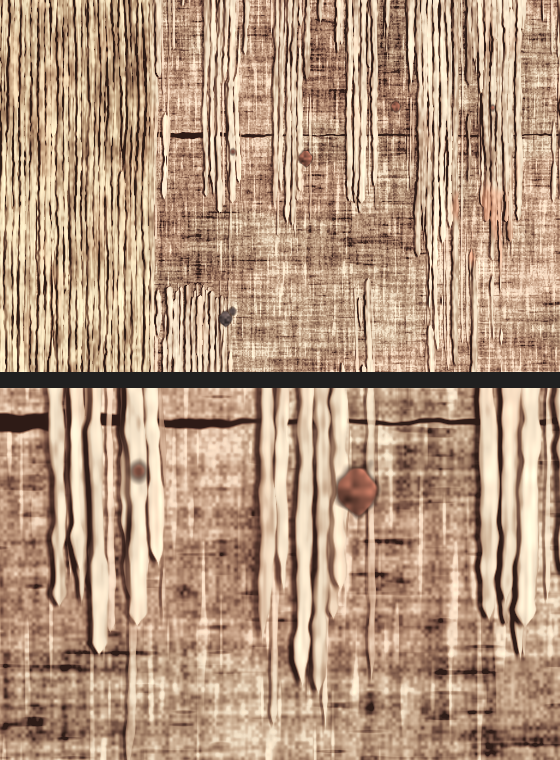
Top, the full canvas; bottom, a detail of the centre.
Reproduce this texture procedurally as a Shadertoy shader.

```glsl
// Weathered plywood: a worn brown board under torn, upright pale splinters.
// A scalar tone is built from grain, shadows and tapering strips in jittered
// columns, then sent through a wood colour ramp and tinted in patches.

const vec3 RAMP[6] = vec3[6](
    vec3(0.18, 0.11, 0.09), vec3(0.42, 0.29, 0.24), vec3(0.59, 0.45, 0.36),
    vec3(0.72, 0.59, 0.48), vec3(0.83, 0.72, 0.61), vec3(0.94, 0.87, 0.77));
const vec3 RED_PAINT = vec3(1.0, 0.74, 0.66);
const vec3 RED_BOARD = vec3(1.01, 0.97, 0.97);
const vec3 YELLOW_WOOD = vec3(1.0, 1.0, 0.95);
const vec3 CHIP_RED = vec3(0.58, 0.36, 0.29);
const vec3 CHIP_GREY = vec3(0.35, 0.30, 0.29);

const float LEFT_EDGE = 0.41;       // splinters are unbroken left of this
const float BUNDLE_START = 0.60;    // first bundle of splinters on the board
const float BUNDLE_STEP = 0.187;
const float COARSE_COLUMNS = 60.0;  // columns per canvas height
const float MIDDLE_COLUMNS = 83.0;
const float FINE_COLUMNS = 130.0;
const float CRACK_HEIGHT = 0.637;
const float MID_TONE = 0.62;
const float CONTRAST = 1.22;
const int CHIPS = 6;

float hash(vec2 p) {
    vec3 q = fract(p.xyx * 0.1031);
    q += dot(q, q.yzx + 33.33);
    return fract((q.x + q.y) * q.z);
}

float noise(vec2 p) {
    vec2 i = floor(p), f = fract(p);
    f = f * f * (3.0 - 2.0 * f);
    return mix(mix(hash(i), hash(i + vec2(1, 0)), f.x),
               mix(hash(i + vec2(0, 1)), hash(i + vec2(1, 1)), f.x), f.y);
}

// Noise centred on zero, stretched by a frequency per axis
float grain(vec2 p, float fx, float fy) {
    return noise(p * vec2(fx, fy) + fx) - 0.5;
}

// Centred noise along one column
float along(float key, float y, float freq) {
    return noise(vec2(key, y * freq + freq * 9.0)) - 0.5;
}

float bump(float x, float centre, float width) {
    float d = (x - centre) / width;
    return exp(-d * d);
}

vec3 woodRamp(float t) {
    vec3 col = RAMP[0];
    for (int k = 1; k < 6; k++)
        col = mix(col, RAMP[k], clamp(t * 5.0 - float(k - 1), 0.0, 1.0));
    return col * (1.0 + 0.3 * max(t - 1.0, 0.0));
}

// How much splintered wood is left at a place
float cover(vec2 p) {
    float bundle = 0.5 + 0.5 * cos(6.2832 * (p.x - BUNDLE_START) / BUNDLE_STEP);
    float c = bundle * (0.14 + 0.55 * smoothstep(0.25, 0.55, p.y));
    c += 0.20 * smoothstep(0.7, 1.0, p.y) + 0.42 * bump(p.x, 1.23, 0.13);
    float low = smoothstep(0.28, 0.18, p.y);
    c += low * (0.75 * bump(p.x, 0.53, 0.11) + 0.4 * bump(p.x, 0.95, 0.07));
    return c + 0.85 * smoothstep(LEFT_EDGE + 0.02, LEFT_EDGE - 0.01, p.x);
}

float boardTone(vec2 p) {
    float t = 0.58 + 0.34 * grain(p, 150.0, 10.0) + 0.34 * grain(p, 13.0, 210.0);
    t += 0.24 * grain(p, 7.0, 70.0) + 0.34 * grain(p, 4.0, 8.0);
    t += 0.34 * grain(p, 310.0, 290.0) + 0.22 * grain(p, 290.0, 40.0);
    t += 0.34 * smoothstep(0.20, 0.42, grain(p, 190.0, 18.0));
    t -= 0.26 * smoothstep(0.26, 0.45, grain(p, 30.0, 170.0));
    // horizontal split, thinning to the right
    float y = p.y - CRACK_HEIGHT - 0.005 * grain(p, 14.0, 0.0) - 0.003 * grain(p, 75.0, 0.0);
    float open = mix(0.0075, 0.0018, smoothstep(0.52, 0.8, p.x));
    open *= 0.95 + 0.5 * grain(p, 30.0, 0.0) + 0.4 * grain(p, 110.0, 0.0);
    t += 0.18 * bump(y, -0.014, 0.006);
    return mix(t, 0.0, smoothstep(open + 0.002, open - 0.001, abs(y)));
}

// Lays one set of splinters over the tone; returns (tone, splinter mask)
vec2 splinters(vec2 p, float tone, float columns, float bias) {
    float soft = max(0.07, 0.5 * columns / iResolution.y);
    float body = 0.0, shade = 0.0, lit = 0.0;
    for (int j = -1; j <= 1; j++) {
        float col = floor(p.x * columns) + float(j) + 0.5;
        float key = col - 0.5 + columns * 4.0;
        float wander = 0.4 * along(key, p.y, 7.0) + 0.16 * along(key, p.y, 38.0);
        float u = p.x * columns - col - wander - 0.35 * (hash(vec2(key, 3.0)) - 0.5);
        float left = cover(vec2(col / columns, p.y)) - bias;
        left += 0.75 * along(key, p.y, 2.6) + 0.1 * along(key, p.y, 21.0);
        float wide = 0.4 + 0.28 * along(key, p.y, 9.0) + 0.2 * along(key, p.y, 75.0);
        wide *= smoothstep(0.0, 0.07, left);
        float there = smoothstep(0.0, 0.03, left);
        float m = there * smoothstep(soft, -soft, abs(u) - wide);
        shade = max(shade, there * smoothstep(0.22, -0.05, abs(u + 0.24) - wide));
        if (m > body) {
            float side = u / max(wide, 0.05);
            lit = 0.80 + 0.3 * hash(vec2(key, 5.0)) + 0.22 * along(key, p.y, 5.0);
            lit -= 0.38 * smoothstep(0.3, 1.1, -side) + 0.16 * smoothstep(0.5, 1.1, side);
            body = m;
        }
    }
    lit += 0.4 * grain(p, 280.0, 22.0) + 0.28 * grain(p, 170.0, 85.0);
    float depth = 0.8 + 0.5 * grain(p, 50.0, 26.0);
    tone = mix(tone, 0.02, min(shade * depth, 1.0));
    return vec2(mix(tone, lit, body), body);
}

void mainImage(out vec4 fragColor, in vec2 fragCoord) {
    vec2 p = fragCoord / iResolution.y;
    vec2 bent = p + vec2(0.01 * grain(p, 5.0, 4.0), 0.0);
    float leftSide = smoothstep(LEFT_EDGE + 0.02, LEFT_EDGE - 0.02, p.x);

    // board, then slivers, then ever broader splinters
    float board = boardTone(p);
    float tone = mix(board, splinters(bent, board, FINE_COLUMNS, 0.56).x, 0.7);
    vec2 under = splinters(bent, tone, MIDDLE_COLUMNS, 0.66);
    vec2 wood = splinters(bent, under.x, COARSE_COLUMNS, 0.50);
    float pale = max(under.y, wood.y);

    // mottling and broad light and dark areas
    tone = wood.x + leftSide * (0.36 * grain(p, 45.0, 20.0) - 0.06);
    tone += 0.2 * grain(p, 3.0, 2.5) + 0.16 * grain(p, 11.0, 6.0);
    vec3 col = woodRamp(MID_TONE + 0.01 + (tone - MID_TONE) * CONTRAST);

    // patchy tints
    float tan = smoothstep(-0.1, 0.2, grain(p, 5.0, 8.0));
    col *= mix(RED_BOARD, vec3(1.0), max(pale, tan));
    col *= mix(vec3(1.0), YELLOW_WOOD, leftSide);
    float paint = pale * smoothstep(0.12, 0.35, grain(p, 26.0, 9.0));
    paint *= 0.12 + 0.6 * bump(p.x, 1.28, 0.1) * bump(p.y, 0.35, 0.28);
    col *= mix(vec3(1.0), RED_PAINT, paint);

    // scattered chips
    for (int i = 0; i < CHIPS; i++) {
        vec2 key = vec2(float(i) * 3.0 + 2.0, 71.0);
        vec2 q = p - vec2(hash(key) * 1.5, hash(key + 9.0));
        float size = mix(0.006, 0.024, pow(hash(key + 17.0), 4.0));
        float d = length(q) - size * (1.0 + 0.9 * grain(q, 75.0, 75.0));
        vec3 chip = mix(CHIP_GREY, CHIP_RED, step(0.45, hash(key + 23.0)));
        chip *= 1.0 + 0.7 * grain(p, 150.0, 150.0) + 12.0 * (q.x + q.y);
        col = mix(col, RAMP[0], 0.6 * smoothstep(0.006, 0.0, d));
        col = mix(col, chip, smoothstep(0.002, -0.002, d));
    }
    fragColor = vec4(clamp(col, 0.0, 1.0), 1.0);
}
```
